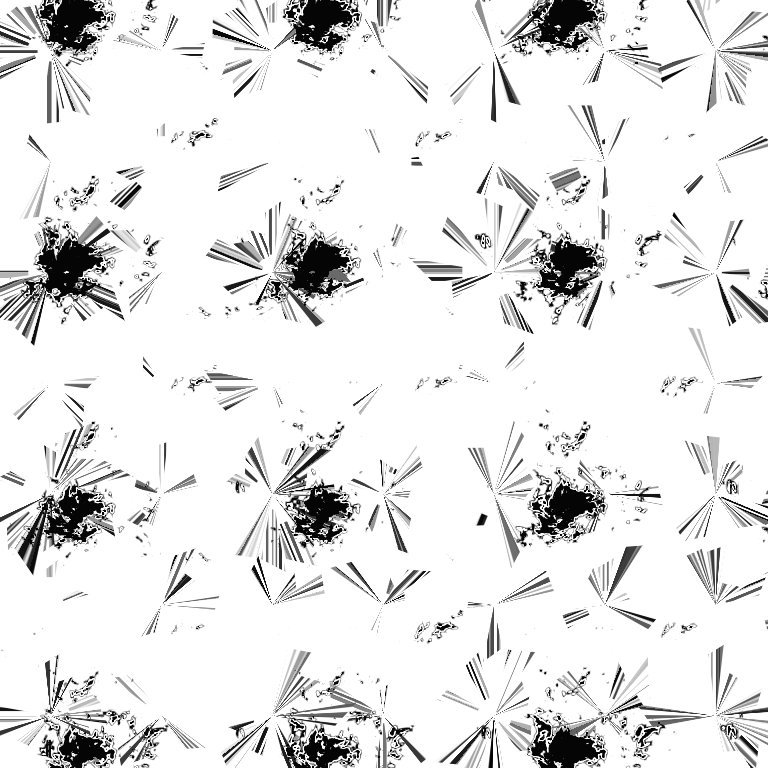
Give the GLSL for this pattern, as a Shadertoy shader.

```glsl
const float TAU = 6.2831853;
const float STAR_PITCH = 0.1443;
const vec2 STAR_ORIGIN = vec2(0.066, 0.068);
const float BLOT_PITCH = 0.32;
const vec2 BLOT_ORIGIN = vec2(0.11, 0.012);
const float SECTORS = 16.0;

float hash(vec2 p, float seed) {
    vec3 q = fract(vec3(p.xyx + seed * 7.31) * vec3(0.1031, 0.1030, 0.0973));
    q += dot(q, q.yzx + 33.33);
    return fract((q.x + q.y) * q.z);
}

// Gradient noise that wraps after a whole number of cells
float gradientNoise(vec2 p, float period) {
    vec2 cell = floor(p);
    vec2 f = fract(p);
    vec2 w = f * f * f * (f * (f * 6.0 - 15.0) + 10.0);
    vec2 row = vec2(0.0);
    for (int j = 0; j < 2; j++) {
        vec2 pair = vec2(0.0);
        for (int i = 0; i < 2; i++) {
            vec2 corner = vec2(i, j);
            float angle = TAU * hash(mod(cell + corner, period), 2.0);
            pair[i] = dot(vec2(cos(angle), sin(angle)), f - corner);
        }
        row[j] = mix(pair.x, pair.y, w.x);
    }
    return mix(row.x, row.y, w.y);
}

float fractalNoise(vec2 p, float frequency) {
    float sum = 0.0;
    float amplitude = 1.0;
    for (int i = 0; i < 3; i++) {
        sum += amplitude * gradientNoise(p * frequency, frequency);
        amplitude *= 0.65;
        frequency *= 2.0;
    }
    return sum;
}

vec2 blotSpace(vec2 uv) {
    return (uv - BLOT_ORIGIN) / BLOT_PITCH;
}

float blotCore(vec2 p, float falloff) {
    vec2 d = p - round(p);
    return exp(-dot(d, d) * falloff);
}

// Ragged ink with thin contour slits and loose specks
float blotInk(vec2 uv) {
    vec2 p = blotSpace(uv);
    float drift = gradientNoise(uv * 9.0, 64.0);
    vec2 warp = vec2(gradientNoise(p * 6.0, 6.0), gradientNoise(p * 6.0 + 2.5, 6.0));
    vec2 q = p + 0.06 * warp;
    float field = 0.74 * blotCore(q, 27.0) + 0.75 * gradientNoise(q * 5.0, 5.0)
                + 0.42 * fractalNoise(q, 16.0) + 0.3 * drift - 0.5;
    float aa = max(fwidth(field), 0.001);
    float ink = smoothstep(-aa, aa, field);
    float slit = 1.0 - smoothstep(0.012, 0.012 + aa, abs(field - 0.09));
    return ink * (1.0 - slit);
}

// One wedge of a star, filled with radial or parallel streaks
float wedge(vec2 d, vec2 id, float aa) {
    float index = round(atan(d.y, d.x) / TAU * SECTORS);
    float angle = index * TAU / SECTORS;
    vec2 axis = vec2(cos(angle), sin(angle));
    vec2 q = vec2(dot(d, axis), dot(d, vec2(-axis.y, axis.x)));
    vec2 key = id * 17.0 + vec2(mod(index, SECTORS), 40.0);

    bool mainStar = all(lessThan(mod(id, 2.0), vec2(0.5)));
    vec2 middle = STAR_ORIGIN + (id + 0.35 * axis) * STAR_PITCH;
    float nearBlot = blotCore(blotSpace(middle), 9.0);
    float chance = (mainStar ? 0.45 : 0.15) + 0.45 * nearBlot;
    if (hash(key, 1.0) > chance) return 0.0;

    bool parallel = hash(key, 3.0) > 0.55;
    float reach = (mainStar ? 0.3 : 0.2) + 0.38 * hash(key, 4.0);
    float start = parallel ? 0.3 * hash(key, 5.0) : 0.0;
    float slant = 2.0 * hash(key, 6.0) - 1.0;
    float width = tan(0.5 * TAU / SECTORS) * mix(0.55, 1.0, hash(key, 7.0));

    float inside = min(reach + slant * q.y - q.x, q.x - start);
    inside = min(inside, q.x * width - abs(q.y));
    float lane = parallel ? q.y * 34.0 : q.y / max(q.x, 0.01) * 12.0;
    float streak = gradientNoise(vec2(lane, 100.0 * hash(key, 8.0)), 256.0);
    float shade = mix(0.2, 1.0, hash(key + floor(lane * 0.7), 9.0));
    return smoothstep(-aa, aa, inside) * smoothstep(-0.12, 0.12, streak) * shade;
}

float starInk(vec2 uv, float pixel) {
    vec2 p = (uv - STAR_ORIGIN) / STAR_PITCH;
    vec2 nearest = round(p);
    float ink = 0.0;
    for (int y = -1; y <= 1; y++) {
        for (int x = -1; x <= 1; x++) {
            vec2 id = nearest + vec2(x, y);
            ink = max(ink, wedge(p - id, id, 0.7 * pixel / STAR_PITCH));
        }
    }
    return ink;
}

void mainImage(out vec4 fragColor, in vec2 fragCoord) {
    float pixel = 1.0 / iResolution.y;
    vec2 uv = fragCoord * pixel;
    float ink = max(starInk(uv, pixel), blotInk(uv));
    fragColor = vec4(mix(vec3(1.0), vec3(0.02), ink), 1.0);
}
```
